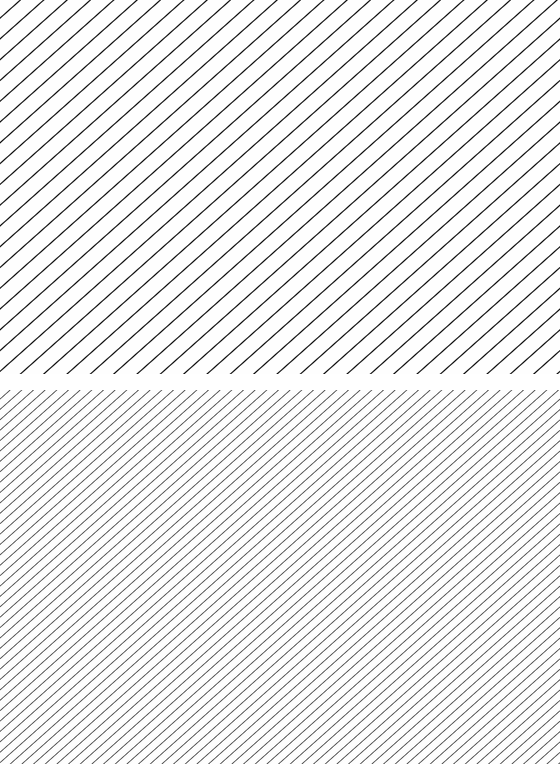
Top, the tile; bottom, the same tile 2 across and 2 down.
This pattern is drawn by a WebGL 2 fragment shader. Its source:

```glsl
#version 300 es
precision highp float;

// Thin black diagonal lines, rising to the right, evenly spaced on white.
// A phase with whole counts across and down makes the stripes tile;
// its gradient turns the phase into a true distance for the line width.

uniform vec2 u_resolution;
out vec4 fragColor;

const vec2 REPEATS = vec2(24.0, 18.0);   // lines crossing the width and the height
const float PHASE_OFFSET = 0.875;        // shift of the lines, in repeats
const float LINE_WIDTH = 0.0032;         // in canvas heights
const vec3 PAPER = vec3(0.996);
const vec3 INK = vec3(0.05);

// Signed distance to the nearest line centre, in canvas heights
float stripeDistance(vec2 uv, vec2 repeats, float offset, float aspect) {
    float phase = dot(uv, vec2(repeats.x, -repeats.y)) - offset;
    float gradient = length(vec2(repeats.x / aspect, repeats.y));
    return (fract(phase + 0.5) - 0.5) / gradient;
}

// Share of a pixel covered by a line, also right for lines thinner than a pixel
float lineCoverage(float dist, float width, float pixel) {
    float upper = clamp((dist + 0.5 * width) / pixel + 0.5, 0.0, 1.0);
    float lower = clamp((dist - 0.5 * width) / pixel + 0.5, 0.0, 1.0);
    return upper - lower;
}

void main() {
    vec2 uv = gl_FragCoord.xy / u_resolution;
    float aspect = u_resolution.x / u_resolution.y;
    float pixel = 1.0 / u_resolution.y;

    float dist = stripeDistance(uv, REPEATS, PHASE_OFFSET, aspect);
    float ink = lineCoverage(dist, LINE_WIDTH, pixel);
    fragColor = vec4(mix(PAPER, INK, ink), 1.0);
}
```
